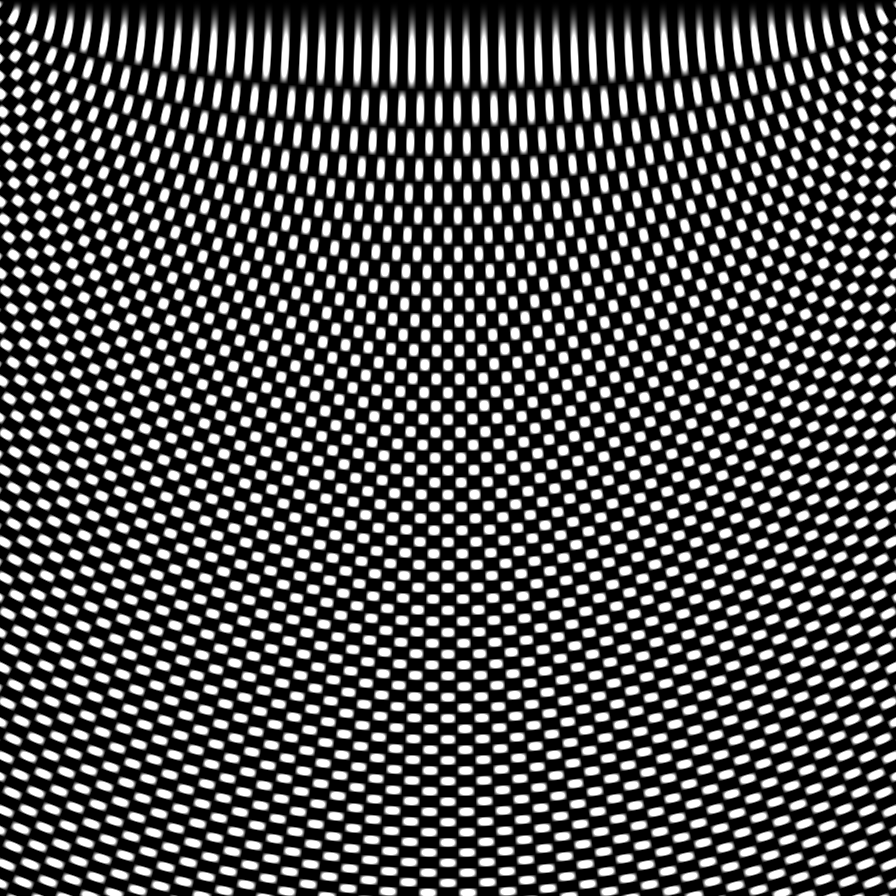
Give the GLSL for this pattern, as a three.js fragment shader.

```glsl
// Interference of two circular waves that spread from the upper corners.
varying vec2 vUv;

const float TAU = 6.28318530718;

// Height of a ring wave around a source, 50 wavelengths per canvas width.
float ringWave(vec2 point, vec2 source) {
  return sin(TAU * 50.0 * distance(point, source));
}

void main() {
  // The sum makes cells bounded by confocal ellipses and hyperbolas.
  float height = ringWave(vUv, vec2(0.0, 1.0)) + ringWave(vUv, vec2(1.0, 1.0));

  // Crests glow white with soft edges, troughs stay black.
  float brightness = clamp(height, 0.0, 1.0);
  gl_FragColor = vec4(vec3(brightness), 1.0);
}
```
